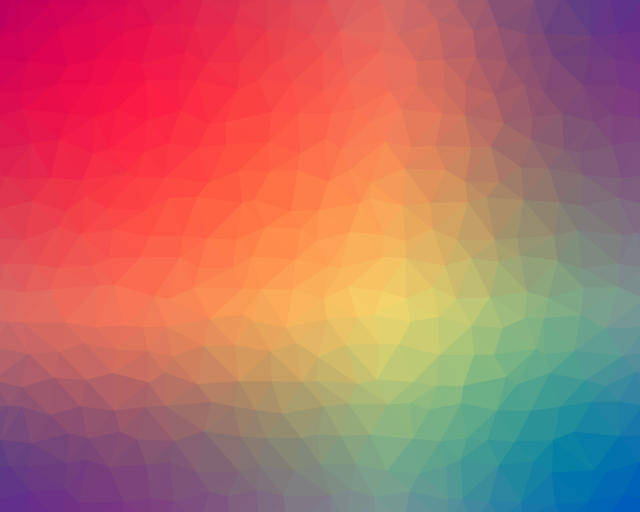
A Shadertoy shader for this background:

```glsl
// Low-poly mesh of flat triangles, coloured by a warm-to-cool two-axis gradient.

const float CELL = 0.057;               // mesh spacing, in canvas heights
const vec2 JITTER = vec2(0.74, 0.54);   // vertex wander, in cells
const float EDGE_SOFTNESS = 1.0;        // edge blend width, in output samples
const int STOPS = 11;

// Gradient stops, shared by both axes (left to right, top to bottom)
const vec3 SPECTRUM[STOPS] = vec3[STOPS](
    vec3(0.74, 0.00, 0.37),
    vec3(0.88, 0.02, 0.31),
    vec3(0.98, 0.09, 0.27),
    vec3(0.99, 0.24, 0.26),
    vec3(1.00, 0.44, 0.26),
    vec3(0.99, 0.63, 0.33),
    vec3(0.96, 0.84, 0.42),
    vec3(0.68, 0.78, 0.47),
    vec3(0.27, 0.63, 0.56),
    vec3(0.00, 0.49, 0.65),
    vec3(0.00, 0.35, 0.74));

vec3 spectrum(float t) {
    float s = clamp(t, 0.0, 1.0) * float(STOPS - 1);
    int i = min(int(s), STOPS - 2);
    return mix(SPECTRUM[i], SPECTRUM[i + 1], s - float(i));
}

vec3 gradientColor(vec2 uv) {
    return 0.5 * (spectrum(uv.x) + spectrum(uv.y));
}

vec2 hash2(vec2 p) {
    vec3 q = fract(p.xyx * vec3(0.1031, 0.1030, 0.0973));
    q += dot(q, q.yzx + 33.33);
    return fract((q.xx + q.yz) * q.zy);
}

vec2 meshVertex(vec2 id) {
    return id + (hash2(id + 40.0) - 0.5) * JITTER;
}

float cross2(vec2 a, vec2 b) {
    return a.x * b.y - a.y * b.x;
}

// Signed distance to the line a-b, positive on the inner side
float edgeDistance(vec2 p, vec2 a, vec2 b) {
    return cross2(normalize(b - a), p - a);
}

// Adds one triangle: rgb is weighted colour, a is coverage
void addTriangle(inout vec4 sum, vec2 p, vec2 a, vec2 b, vec2 c,
                 vec2 extent, float blur) {
    float inside = min(edgeDistance(p, a, b),
                   min(edgeDistance(p, b, c), edgeDistance(p, c, a)));
    float coverage = clamp(0.5 + inside / blur, 0.0, 1.0);
    if (coverage > 0.0) {
        vec2 middle = (a + b + c) / 3.0;
        sum += coverage * vec4(gradientColor(middle / extent), 1.0);
    }
}

void mainImage(out vec4 fragColor, in vec2 fragCoord) {
    // Mesh space: cell units, y pointing down
    vec2 extent = iResolution.xy / (iResolution.y * CELL);
    vec2 uv = fragCoord / iResolution.xy;
    vec2 p = vec2(uv.x, 1.0 - uv.y) * extent;
    float blur = EDGE_SOFTNESS / (iResolution.y * CELL);

    vec4 sum = vec4(0.0);
    for (int j = -1; j <= 1; j++) {
        for (int i = -1; i <= 1; i++) {
            vec2 id = floor(p) + vec2(i, j);
            vec2 a = meshVertex(id);
            vec2 b = meshVertex(id + vec2(1.0, 0.0));
            vec2 c = meshVertex(id + vec2(1.0, 1.0));
            vec2 d = meshVertex(id + vec2(0.0, 1.0));

            // Delaunay split: flip when the angles at b and d exceed pi
            float angleSum = cross2(c - b, a - b) * dot(a - d, c - d)
                           + dot(c - b, a - b) * cross2(a - d, c - d);
            if (angleSum < 0.0) {
                addTriangle(sum, p, a, b, d, extent, blur);
                addTriangle(sum, p, b, c, d, extent, blur);
            } else {
                addTriangle(sum, p, a, b, c, extent, blur);
                addTriangle(sum, p, a, c, d, extent, blur);
            }
        }
    }
    fragColor = vec4(sum.rgb / max(sum.a, 0.001), 1.0);
}
```
